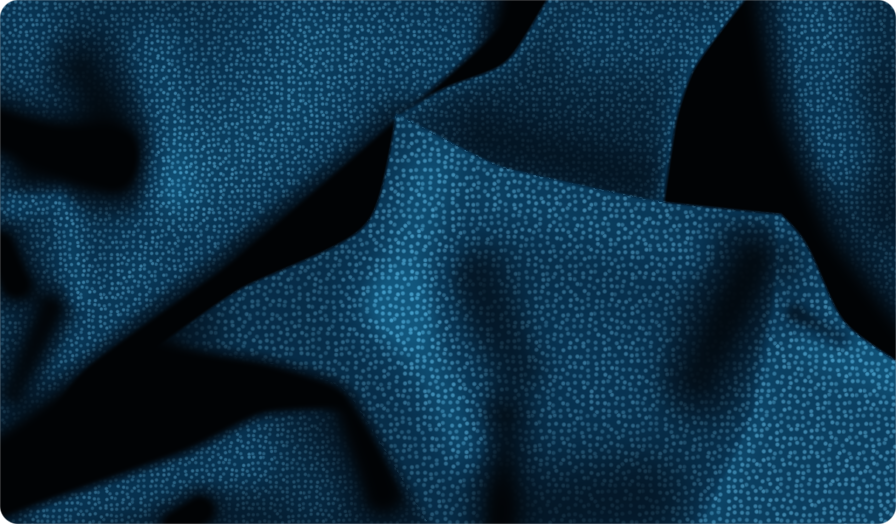
Write a Shadertoy shader that draws this texture.

```glsl
// Draped blue cloth covered in tiny pale beads, with deep black hollows.
// Folds are layered back to front behind softly bent edges; capsule glows
// model the light on each fold, and a jittered cell grid scatters the beads.

vec2 hash22(vec2 p) {
    vec3 q = fract(p.xyx * vec3(0.1031, 0.1030, 0.0973));
    q += dot(q, q.yzx + 33.33);
    return fract((q.xx + q.yz) * q.zy);
}

// Signed distance above a rounded polyline through a, b, c, d.
float above(vec2 p, vec2 a, vec2 b, vec2 c, vec2 d) {
    vec3 s = vec3(b.y - a.y, c.y - b.y, d.y - c.y) / vec3(b.x - a.x, c.x - b.x, d.x - c.x);
    vec2 k = p.x - vec2(b.x, c.x);
    vec2 r = sqrt(k * k + 0.0006);
    vec2 turn = s.yz - s.xy;
    float y = a.y + s.x * (p.x - a.x) + dot(turn, 0.5 * (k + r));
    float slope = s.x + dot(turn, 0.5 + 0.5 * k / r);
    return (p.y - y) / sqrt(1.0 + slope * slope);
}

// Gaussian falloff around the segment from a to b.
float glow(vec2 p, vec2 a, vec2 b, float radius) {
    vec2 v = b - a, q = p - a;
    q -= v * clamp(dot(q, v) / dot(v, v), 0.0, 1.0);
    return exp(-dot(q, q) / (radius * radius));
}

float cover(float d, float soft) { return smoothstep(-soft, soft, d); }

float upperLeftLight(vec2 p) {
    float l = 0.47;
    l += 0.22 * glow(p, vec2(0.36, 0.66), vec2(0.56, 0.78), 0.16);
    l += 0.16 * glow(p, vec2(0.30, 0.90), vec2(0.33, 0.64), 0.05);
    l += 0.12 * glow(p, vec2(0.05, 0.96), vec2(0.10, 0.84), 0.07);
    l += 0.15 * glow(p, vec2(0.06, 0.22), vec2(0.26, 0.48), 0.06);
    l += 0.14 * glow(p, vec2(0.60, 0.96), vec2(0.84, 0.90), 0.10);
    l -= 0.34 * glow(p, vec2(0.15, 0.86), vec2(0.24, 0.74), 0.07);
    l -= 0.52 * glow(p, vec2(-0.02, 0.76), vec2(0.22, 0.69), 0.055);
    l -= 0.22 * glow(p, vec2(0.06, 0.66), vec2(0.24, 0.63), 0.05);
    l -= 0.28 * glow(p, vec2(0.52, 0.51), vec2(0.76, 0.74), 0.07);
    // Small curled fold at the left border
    l += 0.25 * glow(p, vec2(0.03, 0.61), vec2(0.11, 0.62), 0.025);
    l += 0.20 * glow(p, vec2(0.13, 0.59), vec2(0.15, 0.44), 0.03);
    l -= 0.50 * glow(p, vec2(0.00, 0.53), vec2(0.03, 0.46), 0.04);
    l -= 0.40 * glow(p, vec2(0.10, 0.41), vec2(0.03, 0.25), 0.04);
    return l;
}

float mainFoldLight(vec2 p, float ridge) {
    float l = 0.50 + 0.14 * exp(-abs(ridge) / 0.03);
    l += 0.30 * glow(p, vec2(0.82, 0.66), vec2(0.76, 0.42), 0.08);
    l += 0.28 * glow(p, vec2(0.76, 0.42), vec2(0.89, 0.16), 0.06);
    l += 0.16 * glow(p, vec2(0.96, 0.62), vec2(1.30, 0.53), 0.06);
    l += 0.10 * glow(p, vec2(1.04, 0.32), vec2(1.24, 0.28), 0.12);
    l -= 0.24 * glow(p, vec2(0.91, 0.47), vec2(0.99, 0.30), 0.06);
    l -= 0.34 * glow(p, vec2(0.96, 0.20), vec2(0.95, 0.00), 0.05);
    l -= 0.20 * glow(p, vec2(1.04, 0.02), vec2(1.22, 0.05), 0.09);
    l -= 0.36 * glow(p, vec2(1.44, 0.50), vec2(1.33, 0.28), 0.075);
    // Front pleat on the right, lit beyond its crease
    float pleat = above(p.yx, vec2(0.0, 1.34), vec2(0.20, 1.44), vec2(0.40, 1.48), vec2(0.58, 1.49));
    l += 0.20 * cover(pleat, 0.02) * (1.0 - smoothstep(0.30, 0.55, p.y));
    l += 0.14 * exp(-abs(pleat) / 0.018);
    l -= 0.30 * glow(p, vec2(1.52, 0.40), vec2(1.60, 0.355), 0.022);
    l += 0.10 * glow(p, vec2(1.55, 0.34), vec2(1.71, 0.27), 0.04);
    return l * smoothstep(0.22, 0.48, p.x);
}

// Bead brightness from the nearest jittered points; q is in cells.
float beads(vec2 q, float blur) {
    float sum = 0.0;
    for (int j = -1; j <= 1; j++)
    for (int i = -1; i <= 1; i++) {
        vec2 cell = floor(q) + vec2(i, j);
        vec2 h = hash22(cell + 17.0);
        float d = length(q - cell - 0.5 - 0.62 * (h - 0.5));
        sum = max(sum, (0.65 + 0.35 * h.x) * (1.0 - smoothstep(0.28 - blur, 0.28 + blur, d)));
    }
    return sum;
}

void mainImage(out vec4 fragColor, in vec2 fragCoord) {
    vec2 p = fragCoord / iResolution.y;
    float px = 1.0 / iResolution.y, soft = 0.004 + px;

    // Right cloth emerging from shadow
    float right = above(p.yx, vec2(0.36, 1.74), vec2(0.55, 1.59), vec2(0.78, 1.49), vec2(1.0, 1.45));
    float light = cover(right, 0.06) * (0.43 + 0.22 * glow(p, vec2(1.56, 0.96), vec2(1.61, 0.72), 0.08)
        - 0.12 * glow(p, vec2(1.66, 0.82), vec2(1.70, 0.60), 0.07));

    // Lower-left cloth
    float lower = above(p, vec2(0.0, 0.01), vec2(0.36, 0.14), vec2(0.50, 0.215), vec2(0.75, 0.23));
    float lowerLight = 0.34 + 0.22 * glow(p, vec2(0.10, 0.03), vec2(0.46, 0.12), 0.06)
        + 0.12 * glow(p, vec2(0.50, 0.18), vec2(0.60, 0.06), 0.08)
        - 0.45 * glow(p, vec2(0.34, 0.0), vec2(0.38, 0.03), 0.035)
        - 0.32 * glow(p, vec2(0.68, 0.22), vec2(0.73, 0.06), 0.05);
    light = mix(light, lowerLight, cover(-lower, 0.018));

    // Upper-left cloth, fading into the gap at the top
    float hem = above(p, vec2(0.03, 0.09), vec2(0.15, 0.29), vec2(0.44, 0.49), vec2(0.77, 0.78));
    float gap = above(p.yx, vec2(0.78, 0.80), vec2(0.84, 0.88), vec2(0.88, 0.92), vec2(1.0, 0.95));
    light = mix(light, upperLeftLight(p), cover(hem, 0.01) * cover(-gap, 0.045));

    // Top-middle fold
    float ridge = above(p, vec2(0.76, 0.78), vec2(0.95, 0.68), vec2(1.25, 0.615), vec2(1.50, 0.59));
    float crest = above(p, vec2(0.76, 0.78), vec2(0.85, 0.835), vec2(0.97, 0.87), vec2(1.045, 1.0));
    float flank = above(p.yx, vec2(0.60, 1.265), vec2(0.78, 1.29), vec2(0.87, 1.32), vec2(1.0, 1.42));
    float topLight = 0.40 + 0.16 * glow(p, vec2(1.14, 0.94), vec2(1.32, 0.94), 0.09)
        + 0.22 * exp(-abs(flank) / 0.02) + 0.16 * exp(-abs(crest) / 0.02)
        - 0.14 * glow(p, vec2(0.92, 0.74), vec2(1.22, 0.66), 0.06);
    light = mix(light, topLight, cover(min(min(-crest, -flank), ridge + 0.01), soft));

    // Main fold over everything, with a hollow under its left side
    float shoulder = above(p, vec2(1.50, 0.585), vec2(1.54, 0.55), vec2(1.60, 0.38), vec2(1.71, 0.31));
    float lip = above(p, vec2(0.30, 0.34), vec2(0.46, 0.45), vec2(0.725, 0.555), vec2(0.76, 0.78));
    float under = above(p, vec2(0.30, 0.34), vec2(0.50, 0.315), vec2(0.66, 0.27), vec2(0.76, 0.10));
    float body = min(-ridge, min(-shoulder, -lip));
    float foldMask = cover(body, soft) * cover(under, 0.025);
    light = clamp(mix(light, mainFoldLight(p, max(ridge, shoulder)), foldMask), 0.0, 1.0);

    // Cloth tint, then beads that dim with the light
    vec3 color = mix(vec3(0.005, 0.012, 0.02), vec3(0.015, 0.10, 0.17), smoothstep(0.02, 0.36, light));
    color = mix(color, vec3(0.03, 0.20, 0.32), smoothstep(0.30, 0.60, light));
    color = mix(color, vec3(0.07, 0.34, 0.49), smoothstep(0.55, 0.95, light));
    float density = mix(92.0, 76.0, step(0.5, foldMask));
    float bead = beads(p * density, 0.10 + 0.5 * density * px);
    color += bead * vec3(0.20, 0.28, 0.30) * smoothstep(0.08, 0.75, light);

    // Rounded pale corners
    vec2 halfSize = 0.5 * iResolution.xy / iResolution.y;
    float frame = length(max(abs(p - halfSize) - halfSize + 0.035, 0.0)) - 0.035;
    fragColor = vec4(mix(color, vec3(1.0), smoothstep(-px, px, frame)), 1.0);
}
```
